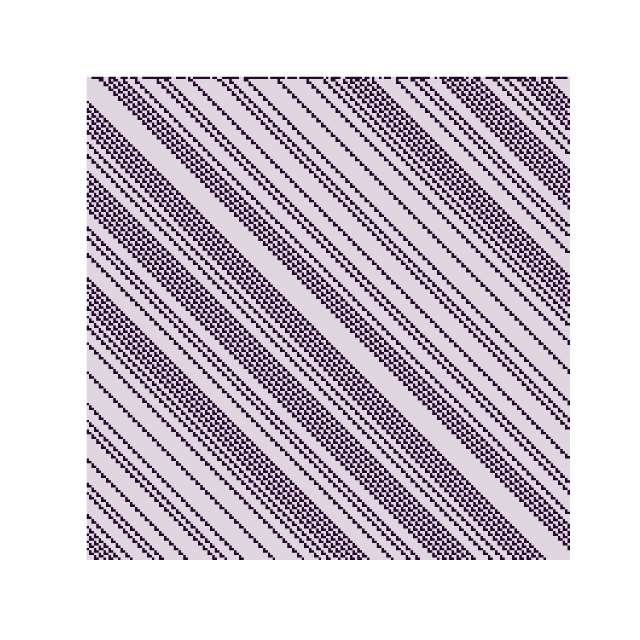
This pattern is drawn by a WebGL 1 fragment shader. Its source:

```glsl
precision highp float;

uniform vec2 u_resolution;

const vec3 PAPER = vec3(1.0, 0.995, 1.0);
const vec3 LIGHT = vec3(0.88, 0.84, 0.88);
const vec3 DARK = vec3(0.14, 0.035, 0.175);

const vec2 PANEL_ORIGIN = vec2(0.1354, 0.125);
const float PANEL_SIZE = 0.7552;
const float CELLS = 200.0;        // cells across and down
const float SEED_BIAS = 0.08;     // raises the share of dark cells in the top row
const float SEED_SCALE = 0.43;    // run length of the top row
const float ODD_PHASE = 0.35;     // share of staircases that start one row late
const float FILTER_WIDTH = 0.8;   // smoothing footprint in pixels
const int SAMPLES = 4;            // samples per axis

float hash(float n) {
  return fract(sin(n * 12.9898 + 4.1) * 4375.85);
}

// Gradient noise along one axis, about -0.5 to 0.5.
float gradientNoise(float x) {
  float i = floor(x);
  float f = x - i;
  float a = (hash(i) * 2.0 - 1.0) * f;
  float b = (hash(i + 1.0) * 2.0 - 1.0) * (f - 1.0);
  return mix(a, b, f * f * f * (f * (f * 6.0 - 15.0) + 10.0));
}

// 1 on each of `count` diagonals, `pitch` cells apart from `start`.
float band(float diagonal, float start, float pitch, float count) {
  float d = diagonal - start;
  float inside = step(-0.5, d) * step(d, pitch * (count - 0.5));
  return inside * (1.0 - step(1.0, mod(d + 0.5, pitch)));
}

// Dense and sparse groups of staircases around the ring of diagonals.
float track(float d) {
  float t = band(d, 5.0, 3.0, 4.0) + band(d, 19.0, 9.0, 2.0);
  t += band(d, 32.0, 10.0, 2.0);
  t += band(d, 54.0, 4.0, 2.0) + band(d, 65.0, 13.0, 2.0);
  t += band(d, 90.0, 7.0, 2.0) + band(d, 101.0, 4.0, 2.0);
  t += band(d, 108.0, 3.0, 4.0) + band(d, 127.0, 7.0, 2.0);
  t += band(d, 138.0, 8.0, 2.0) + band(d, 149.0, 3.0, 5.0);
  t += band(d, 168.0, 5.0, 3.0) + band(d, 181.0, 3.0, 4.0);
  return min(t, 1.0);
}

// Each staircase holds one cell, then two cells, on alternate rows.
float darkCell(vec2 cell) {
  float row = CELLS - 1.0 - cell.y;
  if (row < 0.5) {
    return step(-SEED_BIAS, gradientNoise(cell.x * SEED_SCALE + 0.21));
  }
  float diagonal = mod(cell.x - row + 0.5, CELLS) - 0.5;
  float next = mod(diagonal + 1.5, CELLS) - 0.5;
  diagonal = floor(diagonal + 0.5);
  next = floor(next + 0.5);
  float phase = step(hash(next), ODD_PHASE);
  float wideRow = 1.0 - step(0.5, mod(row + phase + 0.25, 2.0) - 0.25);
  return max(track(diagonal), track(next) * wideRow);
}

vec3 shade(vec2 canvas) {
  vec2 p = (canvas - PANEL_ORIGIN) / PANEL_SIZE;
  if (min(p.x, p.y) < 0.0 || max(p.x, p.y) >= 1.0) return PAPER;
  return mix(LIGHT, DARK, darkCell(floor(p * CELLS)));
}

void main() {
  float side = min(u_resolution.x, u_resolution.y);
  vec2 center = (gl_FragCoord.xy - 0.5 * u_resolution) / side + 0.5;

  // Average a grid of samples to smooth the cell edges.
  vec3 sum = vec3(0.0);
  for (int j = 0; j < SAMPLES; j++) {
    for (int i = 0; i < SAMPLES; i++) {
      vec2 offset = (vec2(float(i), float(j)) + 0.5) / float(SAMPLES) - 0.5;
      sum += shade(center + offset * FILTER_WIDTH / side);
    }
  }
  gl_FragColor = vec4(sum / float(SAMPLES * SAMPLES), 1.0);
}
```
